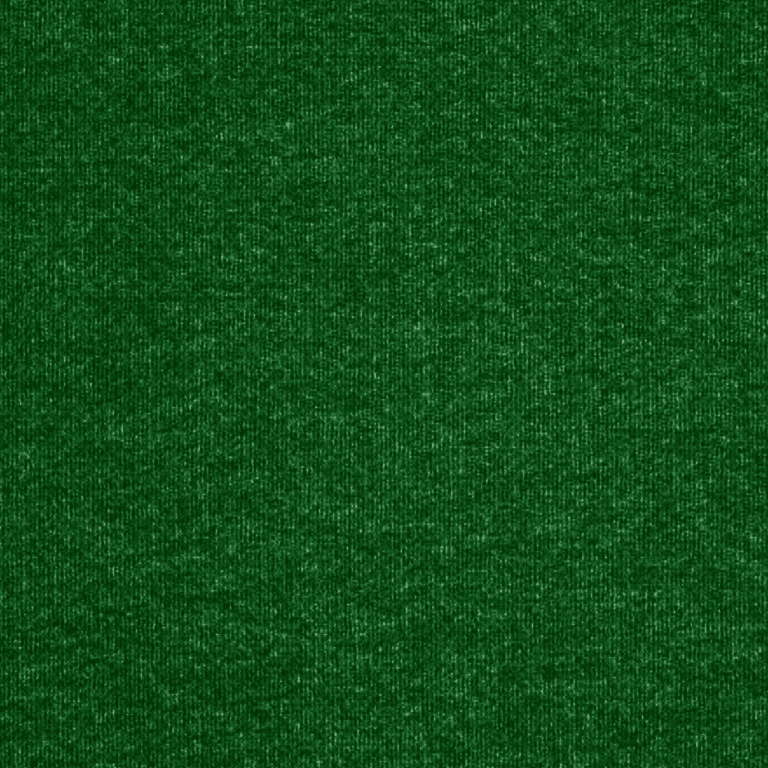
Reproduce this texture procedurally as a three.js fragment shader.

```glsl
// Heathered green jersey knit: fine vertical ribs, fibre grain and soft sideways streaks.
varying vec2 vUv;

float hash(vec2 p) {
  return fract(sin(dot(p, vec2(127.1, 311.7))) * 43758.5453);
}

// Value noise centred on zero, from -0.5 to 0.5
float noise(vec2 p) {
  vec2 cell = floor(p);
  vec2 f = fract(p);
  f = f * f * (3.0 - 2.0 * f);
  float low = mix(hash(cell), hash(cell + vec2(1.0, 0.0)), f.x);
  float high = mix(hash(cell + vec2(0.0, 1.0)), hash(cell + vec2(1.0, 1.0)), f.x);
  return mix(low, high, f.y) - 0.5;
}

// Vertical knit ribs that waver slightly and fade in places
float ribs(vec2 uv) {
  float x = uv.x + 0.006 * noise(uv * 3.0) + 0.0014 * noise(uv * vec2(70.0, 110.0));
  float strength = 0.16 + 0.2 * noise(uv * vec2(60.0, 90.0) + 5.0);
  return strength * cos(6.28318 * 170.0 * x);
}

// Short heather streaks, drifting gently upward to the right
float streaks(vec2 uv) {
  vec2 p = vec2(uv.x, uv.y - 0.12 * uv.x + 0.02 * noise(uv * 4.0));
  return 0.32 * noise(p * vec2(70.0, 200.0) + 11.0)
       + 0.15 * noise(p * vec2(22.0, 85.0) + 23.0)
       + 0.06 * noise(p * vec2(6.0, 22.0) + 37.0);
}

// Fine fibres in two sizes
float grain(vec2 uv) {
  return 0.52 * noise(uv * vec2(270.0, 230.0) + 41.0)
       + 0.62 * noise(uv * vec2(440.0, 390.0) + 53.0);
}

// Sparse pale flecks of loose fibre
float flecks(vec2 uv) {
  return 0.3 * smoothstep(0.34, 0.47, noise(uv * vec2(190.0, 230.0) + 67.0));
}

// Broad light, strongest right of centre and weakest along the left
float lighting(vec2 uv) {
  vec2 offset = uv - vec2(0.72, 0.52);
  return 0.13 * (exp(-2.5 * dot(offset, offset)) - 0.6);
}

void main() {
  float tone = ribs(vUv) + streaks(vUv) + grain(vUv) + flecks(vUv) + lighting(vUv);

  // Exponential tone with a raised tail keeps shadows deep and fibres pale
  float green = clamp(0.292 * exp(tone + 0.25 * tone * tone), 0.18, 0.62);

  // Red and blue rise with brightness, so highlights turn greyer
  float lift = max(green - 0.21, 0.0);
  float red = 0.01 + lift * (0.32 + 1.7 * lift);
  float blue = 0.02 + lift * (0.7 + 0.7 * lift);
  gl_FragColor = vec4(red, green, blue, 1.0);
}
```
